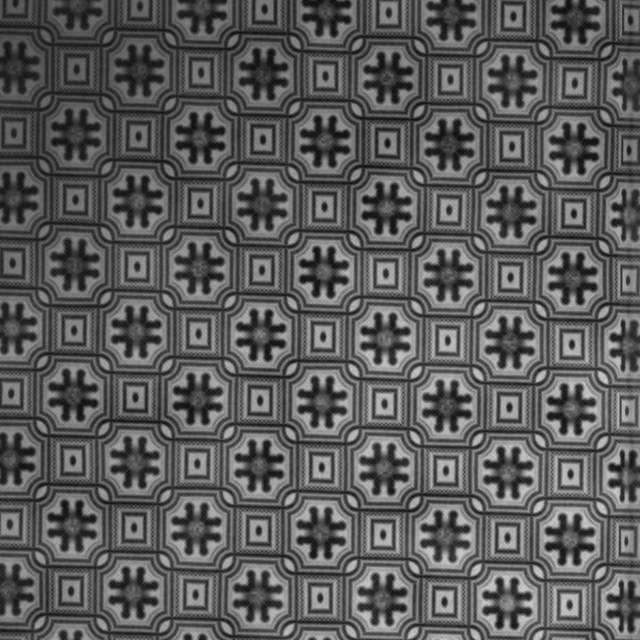
Give the GLSL for this pattern, as a WebGL 1 fragment shader.

```glsl
precision highp float;
// Woven grey cloth: a slightly skewed checkerboard of eight-lobed flowers and nested squares.
// Rounded frames around the flowers overlap in pale lenses at the cell corners;
// thread grain, uneven dye and a soft shade from the upper left wear it.

uniform vec2 u_resolution;

float hash(vec2 p) {
  vec3 h = fract(vec3(p.xyx) * 0.1031);
  h += dot(h, h.yzx + 33.33);
  return fract((h.x + h.y) * h.z);
}

float noise(vec2 p) {
  vec2 i = floor(p), f = fract(p);
  f = f * f * (3.0 - 2.0 * f);
  return mix(mix(hash(i), hash(i + vec2(1.0, 0.0)), f.x),
             mix(hash(i + vec2(0.0, 1.0)), hash(i + 1.0), f.x), f.y);
}

float roundedFrame(vec2 p) {
  vec2 d = p - vec2(0.415, 0.43);
  return length(max(d, 0.0)) + min(max(d.x, d.y), 0.0) - 0.2;
}

// Soft line of the given half width around the zero of a distance
float line(float dist, float halfWidth) {
  return 1.0 - smoothstep(0.0, halfWidth, abs(dist));
}

// Horizontal threads print darker than vertical ones
float outline(vec2 p) {
  float weight = mix(1.0, 0.8, smoothstep(-0.1, 0.1, p.x - p.y));
  return weight * line(roundedFrame(p), 0.06);
}

float flower(vec2 q, float tone, float wear, float grain) {
  vec2 p = q.x > q.y ? q : q.yx;
  float stem = length(p - vec2(clamp(p.x, 0.17, 0.34), 0.11)) - 0.062;
  float knob = length(p - vec2(0.33, 0.12)) - 0.076;
  float petal = 1.0 - smoothstep(-0.045, 0.035, min(stem, knob));
  float r = length(q);
  tone = mix(tone, 0.3, 1.0 - smoothstep(0.16, 0.32, r));
  tone = mix(tone, 0.02, petal * (0.9 + 0.1 * wear));
  float heart = 0.4 + 0.2 * wear + 0.3 * (grain - 0.5);
  return mix(tone, heart, 1.0 - smoothstep(0.06, 0.16, r));
}

float nestedSquare(vec2 q, float tone, float stitch) {
  float box = max(q.x, 0.95 * q.y);
  tone = mix(tone, 0.95, 1.0 - smoothstep(0.22, 0.27, box));
  tone = mix(tone, 0.32 + 0.15 * stitch, 0.8 * line(box - 0.3, 0.05));
  float innerBox = max(q.x, 0.84 * q.y);
  tone = mix(tone, 0.1, 0.92 * line(innerBox - 0.175, 0.06));
  float dotRadius = length(q / vec2(0.055, 0.085));
  return mix(tone, 0.08, 1.0 - smoothstep(0.4, 1.35, dotRadius));
}

void main() {
  vec2 uv = gl_FragCoord.xy / u_resolution;

  // Skewed grid with a faint wobble and a gathered seam on the right
  float seam = smoothstep(0.962, 0.985, uv.x);
  vec2 d = uv - vec2(0.506, 0.575);
  d.x += 0.012 * seam;
  vec2 grid = vec2(10.28 * d.x - 0.11 * d.y, 9.81 * d.y + 0.275 * d.x);
  grid += 0.015 * (vec2(noise(uv * 19.0), noise(uv * 19.0 + 40.0)) - 0.5);
  vec2 id = floor(grid + 0.5);
  vec2 q = abs(grid - id);
  bool isSquare = mod(id.x + id.y, 2.0) > 0.5;

  // Folded offsets from the two nearest flower centres
  vec2 a = isSquare ? vec2(1.0 - q.x, q.y) : q;
  vec2 b = isSquare ? vec2(q.x, 1.0 - q.y) : 1.0 - q;
  float frameA = roundedFrame(a), frameB = roundedFrame(b);
  float outer = max(frameA, frameB);
  float depth = min(-min(frameA, frameB), outer);

  float wear = hash(id + 71.0);
  float grain = noise(uv * 230.0);
  float stitch = sin(uv.x * 940.0) * sin(uv.y * 940.0);

  // Frames, the contours running inside them and the pale lenses
  float corner = smoothstep(0.12, 0.3, min(q.x, q.y));
  float tone = mix(0.76, 1.0, smoothstep(0.1, 0.19, depth));
  tone = mix(tone, 0.18, 0.9 * line(depth - 0.1, 0.056));
  tone = mix(tone, 0.45, (0.25 + 0.4 * corner) * line(depth - 0.18, 0.045));
  tone = mix(tone, 1.0, 1.0 - smoothstep(-0.05, 0.0, outer));
  if (isSquare) tone = nestedSquare(q, tone, stitch);
  else tone = flower(q, tone, wear, grain);
  tone = mix(tone, 0.04, 0.95 * max(outline(a), outline(b)));

  // Thread grain, faded patches and the seam
  tone += 0.03 * stitch + 0.09 * (grain - 0.5);
  tone += 0.16 * (noise(uv * 14.0) - 0.5) + 0.05 * (wear - 0.5);
  float softness = 0.25 * (1.0 - smoothstep(0.0, 0.5, uv.x + 0.5 * (1.0 - uv.y)));
  tone = mix(tone, 0.46, softness + 0.25 * seam);
  tone -= 0.1 * line(uv.x - 0.982 - 0.006 * noise(vec2(3.0, uv.y * 50.0)), 0.007);

  // Light falls off towards the top and the left
  float light = 0.61 + 0.23 * smoothstep(0.0, 0.7, uv.x)
              + 0.25 * smoothstep(0.0, 0.65, 1.0 - uv.y);
  float value = (0.09 + 0.57 * clamp(tone, 0.0, 1.1)) * light;
  gl_FragColor = vec4(value + 0.008, value, value - 0.01, 1.0);
}
```
